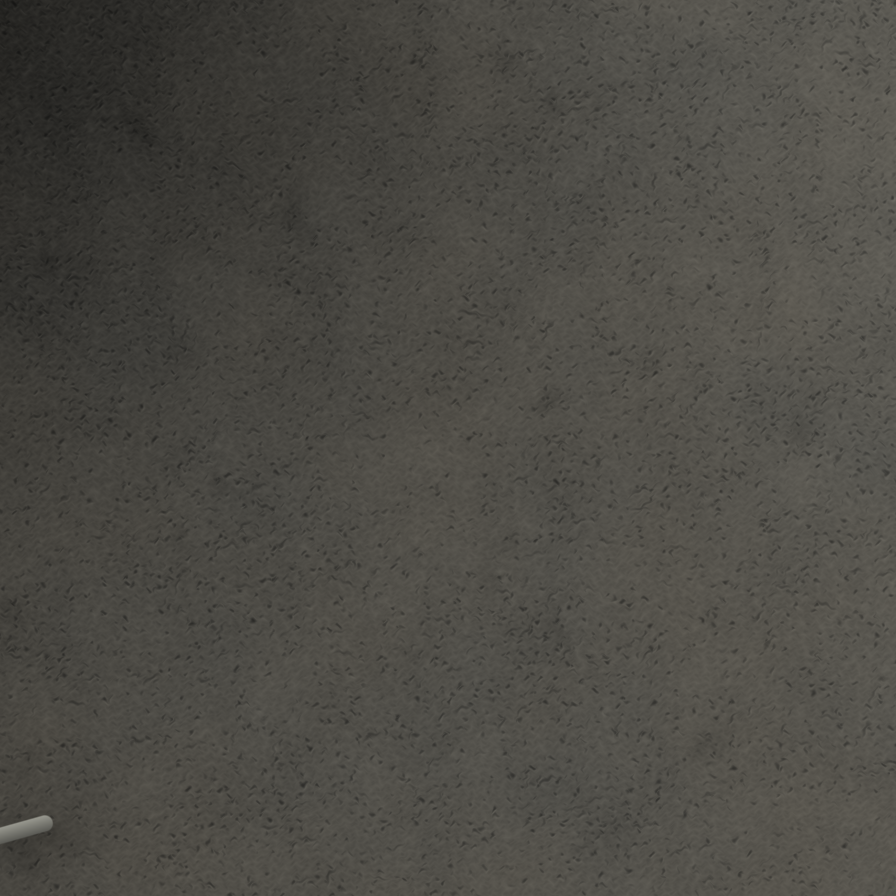
A Shadertoy shader for this texture:

```glsl
vec2 hash2(vec2 p) {
    vec3 q = fract(p.xyx * vec3(0.1031, 0.1030, 0.0973));
    q += dot(q, q.yzx + 33.33);
    return fract((q.xx + q.yz) * q.zy);
}

vec2 rotate(vec2 p, float angle) {
    float c = cos(angle), s = sin(angle);
    return vec2(c * p.x + s * p.y, c * p.y - s * p.x);
}

// Layered, bent sines: soft clouds in about -1 to 1
float clouds(vec2 p) {
    float sum = 0.0, weight = 0.5;
    for (int i = 0; i < 5; i++) {
        p = rotate(p, 1.1) * 1.7 + 2.3;
        sum += weight * sin(p.x + 1.4 * sin(p.y * 0.8)) * cos(p.y + sin(p.x * 0.6));
        weight *= 0.68;
    }
    return sum;
}

// Distance to the nearest scattered point
float cellular(vec2 p) {
    vec2 cell = floor(p), local = fract(p);
    float nearest = 2.0;
    for (int y = -1; y <= 1; y++)
    for (int x = -1; x <= 1; x++) {
        vec2 offset = vec2(x, y);
        nearest = min(nearest, length(offset + hash2(cell + offset + 40.0) - local));
    }
    return nearest;
}

// Scattered bent ellipses, one per cell; size is in cell units
float pits(vec2 uv, float cells, vec2 size, float density, float spread, float seed) {
    vec2 p = uv * cells, cell = floor(p), local = fract(p);
    float mark = 0.0;
    for (int y = -1; y <= 1; y++)
    for (int x = -1; x <= 1; x++) {
        vec2 offset = vec2(x, y);
        vec2 place = hash2(cell + offset + seed);
        vec2 kind = hash2(cell + offset + seed + 57.0);
        vec2 form = hash2(cell + offset + seed + 131.0);
        vec2 d = rotate(local - offset - place, 0.45 + spread * (kind.x - 0.5));
        d.y += 0.6 * (form.x - 0.5) * d.x * d.x / size.x;
        float shape = length(d / (size * mix(vec2(0.5, 0.7), vec2(1.2), form)));
        float present = smoothstep(0.0, 0.3, density - kind.y);
        float depth = mix(0.35, 1.0, form.y);
        mark = max(mark, present * depth * (1.0 - smoothstep(0.1, 1.25, shape)));
    }
    return mark;
}

// Fine pits, broader pits and long scratches together
float wear(vec2 uv, float density) {
    float fine = pits(uv, 100.0, vec2(0.42, 0.23), density * 1.2, 2.4, 11.0);
    float broad = pits(uv, 56.0, vec2(0.24, 0.17), density * 0.75, 3.1, 203.0);
    float scratch = pits(uv, 42.0, vec2(0.50, 0.09), density * 0.9, 1.6, 307.0);
    return max(max(fine * 0.8, broad), scratch * 0.6);
}

// Broad light: dark upper left corner, bright right side
float lighting(vec2 uv) {
    vec2 corner = (uv - vec2(0.0, 1.0)) * vec2(1.9, 2.3);
    float light = 0.332 + 0.025 * (uv.x - 0.5);
    light += 0.035 * smoothstep(0.9, 1.7, uv.x + 0.7 * uv.y);
    light -= 0.125 * exp(-dot(corner, corner));
    return light - 0.035 * exp(-6.0 * uv.x);
}

float segmentDistance(vec2 p, vec2 a, vec2 b) {
    vec2 along = b - a;
    float t = clamp(dot(p - a, along) / dot(along, along), 0.0, 1.0);
    return length(p - a - along * t);
}

void mainImage(out vec4 fragColor, in vec2 fragCoord) {
    vec2 uv = fragCoord / iResolution.y;
    float pixel = 1.0 / iResolution.y;

    // Patchy plaster with stains
    float patches = clouds(uv * 4.0);
    float mottling = clouds(uv * 13.0 + 7.0);
    float blotches = clouds(uv * 30.0 + 19.0);
    float stain = pits(uv + 0.012 * vec2(mottling, blotches), 9.0, vec2(0.26, 0.17), 0.45, 3.0, 411.0);
    float value = lighting(uv) + 0.014 * patches + 0.013 * mottling;
    value += 0.007 * blotches - 0.035 * stain;

    // Slanted trowel grain over ragged coordinates
    vec2 bent = uv + 0.004 * vec2(sin(uv.y * 39.0), sin(uv.x * 47.0 + 3.0 * patches));
    bent += 0.0011 * vec2(sin(uv.y * 610.0 + 4.0 * blotches), sin(uv.x * 530.0 + 4.0 * mottling));
    float grain = cellular(rotate(bent, 0.45) * vec2(105.0, 200.0));
    float speckle = cellular(rotate(bent, 0.9) * vec2(230.0, 160.0) + 9.0);
    value += 0.045 * (grain - 0.48) + 0.025 * (speckle - 0.48);

    // Pits with a thin lit rim
    float density = 0.50 - 0.2 * patches - 0.28 * mottling - 0.15 * blotches + 0.3 * stain;
    density = clamp(density, 0.15, 1.0);
    float hollow = wear(bent, density);
    float rim = wear(bent + vec2(-0.0012, 0.0028), density);
    value += 0.035 * rim * (1.0 - hollow) - 0.40 * value * hollow;

    vec3 warmTint = vec3(1.0, 0.962, 0.875);
    vec3 coolTint = vec3(0.98, 0.972, 0.915);
    float coolness = clamp(0.4 - 0.4 * patches + 0.3 * hollow, 0.0, 1.0);
    vec3 color = value * mix(warmTint, coolTint, coolness);

    // Pale rod and its soft shadow
    vec2 rodStart = vec2(-0.05, 0.053), rodTip = vec2(0.050, 0.081);
    float radius = 0.009;
    float shadow = segmentDistance(uv, rodStart, rodTip + vec2(0.008, -0.012));
    color *= 1.0 - 0.2 * exp(-shadow * 45.0);
    float rod = segmentDistance(uv, rodStart, rodTip) - radius;
    float across = dot(uv - rodTip, normalize(vec2(-0.28, 1.0))) / radius;
    vec3 rodColor = vec3(0.50, 0.50, 0.47) * (0.95 + 0.25 * clamp(across, -1.0, 1.0));
    color = mix(color, rodColor, 1.0 - smoothstep(-pixel, pixel, rod));

    fragColor = vec4(color, 1.0);
}
```
